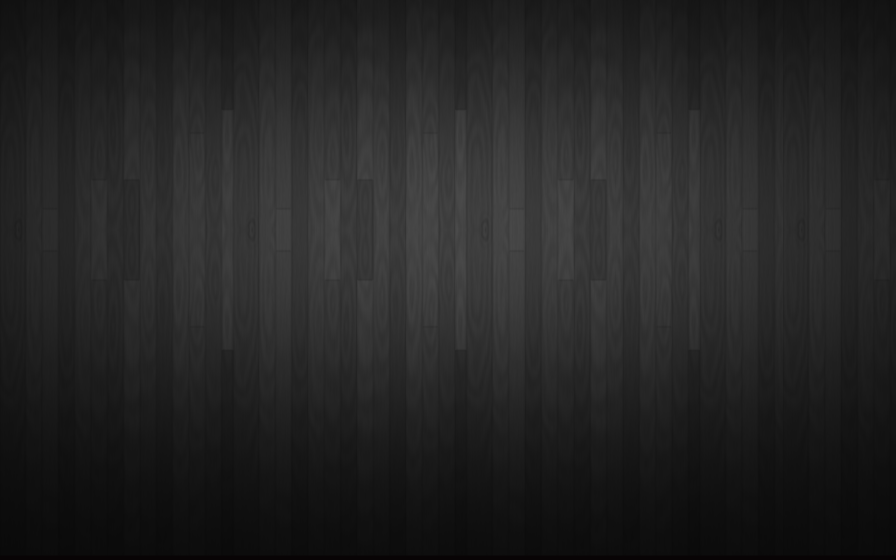
Write a Shadertoy shader that draws this texture.

```glsl
// Dark vertical wood planks, mirrored about a horizontal axis, under a soft central light.

// Lengths are in plank widths; the canvas spans CANVAS of them.
const vec2  CANVAS      = vec2(54.857, 34.286);
const float TILE        = 14.286;   // horizontal repeat
const float FIRST_EDGE  = 1.571;    // first plank edge in a tile
const float LAST_TILE   = 47.93;    // the pattern restarts here
const float MIRROR_Y    = 20.21;
const float NARROW_EDGE = 12.0;     // one narrow plank, then one wide plank
const float WIDE_EDGE   = 12.714;
const vec2  KNOT        = vec2(13.86, 0.0);

const vec2  LIGHT_POS    = vec2(0.51, 0.604);
const vec2  LIGHT_RADIUS = vec2(0.60, 0.39);
const float AMBIENT      = 0.03;
const float LIGHT_GAIN   = 0.225;
const float GRAIN        = 0.09;
const float RINGS        = 0.045;
const float GROOVE       = 0.10;
const float BASE_LINE    = 0.008;
const vec3  BASE_COLOR   = vec3(0.030, 0.016, 0.020);

// Board tone near the mirror axis, tone beyond its end joint, and joint distance.
const float INNER_TONE[14] = float[14](1.04, 1.09, 0.91, 1.01, 1.07, 0.93, 0.90,
                                       1.01, 0.91, 1.06, 1.07, 0.96, 1.09, 0.95);
const float OUTER_TONE[14] = float[14](1.04, 1.05, 0.91, 1.01, 0.98, 0.93, 1.06,
                                       1.01, 0.91, 1.06, 1.03, 0.96, 0.86, 0.95);
const float JOINT[14] = float[14](0.0, 1.29, 0.0, 0.0, 3.07, 0.0, 3.07,
                                  0.0, 0.0, 0.0, 5.93, 0.0, 7.36, 0.0);

float hash(vec2 p) {
    vec3 q = fract(vec3(p.xyx) * 0.1031);
    q += dot(q, q.yzx + 33.33);
    return fract((q.x + q.y) * q.z);
}

float noise(vec2 p) {
    vec2 i = floor(p), f = fract(p);
    f = f * f * (3.0 - 2.0 * f);
    return mix(mix(hash(i), hash(i + vec2(1, 0)), f.x),
               mix(hash(i + vec2(0, 1)), hash(i + vec2(1, 1)), f.x), f.y);
}

// Fine fibres plus arched growth rings, centred on zero.
float woodGrain(vec2 p, float id) {
    vec2 q = p + id * vec2(17.0, 31.0);
    float fibres = 0.6 * noise(q * vec2(13.0, 0.9)) + 0.4 * noise(q * vec2(22.0, 3.5)) - 0.5;

    float archY = 7.0 * hash(vec2(id, 4.0));
    float warp = noise(q * vec2(1.2, 0.5));
    vec2 arch = vec2(p.x - id - 0.3 - 0.4 * hash(vec2(id, 9.0)), (p.y - archY) * 0.13);
    float phase = 22.0 * length(arch) + 5.0 * warp;
    float fade = smoothstep(0.1, 0.7, noise(q * vec2(0.7, 0.25)));
    return GRAIN * fibres + RINGS * sin(phase) * fade;
}

// A small eye of concentric dark ellipses on the mirror axis.
float knot(vec2 p) {
    vec2 d = (p - KNOT) * vec2(1.0, 0.38);
    float r = length(d) + 0.08 * (noise(p * 3.0) - 0.5);
    return exp(-12.0 * r * r) * (0.08 + 0.09 * cos(30.0 * r));
}

float planks(vec2 p, float pixel) {
    // Repeat across, mirror up and down
    float x = p.x > LAST_TILE ? p.x - LAST_TILE : p.x;
    vec2 t = vec2(mod(x - FIRST_EDGE, TILE), abs(p.y - MIRROR_Y));

    // Find the board and its two edges
    float left = floor(t.x), right = left + 1.0, id = left;
    if (t.x >= WIDE_EDGE) {
        left = WIDE_EDGE; right = TILE; id = 13.0;
    } else if (t.x >= NARROW_EDGE) {
        left = NARROW_EDGE; right = WIDE_EDGE; id = 12.0;
    }
    int k = int(id);

    // Board tone and end joint
    float joint = JOINT[k];
    float beyond = smoothstep(-pixel, pixel, t.y - joint);
    float tone = mix(INNER_TONE[k], OUTER_TONE[k], beyond);
    float gap = min(t.x - left, right - t.x);
    if (joint > 0.0) gap = min(gap, abs(t.y - joint));
    tone *= 1.0 - GROOVE * (1.0 - smoothstep(0.0, 0.09 + pixel * 0.5, gap));

    return tone * (1.0 + woodGrain(t, id) - knot(t));
}

void mainImage(out vec4 fragColor, in vec2 fragCoord) {
    vec2 uv = fragCoord / iResolution.xy;
    float pixel = CANVAS.x / iResolution.x;

    // Four samples smooth the board edges
    float wood = 0.0;
    for (int i = 0; i < 4; i++) {
        vec2 offset = vec2(i & 1, i >> 1) * 0.5 - 0.25;
        wood += 0.25 * planks((fragCoord + offset) / iResolution.xy * CANVAS, pixel);
    }

    // Soft elliptical light
    vec2 d = (uv - LIGHT_POS) / LIGHT_RADIUS;
    float light = AMBIENT + LIGHT_GAIN * exp(-dot(d, d));
    vec3 color = vec3(wood * light);

    // Thin dark strip along the bottom
    float soft = 0.5 / iResolution.y;
    color = mix(BASE_COLOR, color, smoothstep(BASE_LINE - soft, BASE_LINE + soft, uv.y));
    fragColor = vec4(color, 1.0);
}
```
